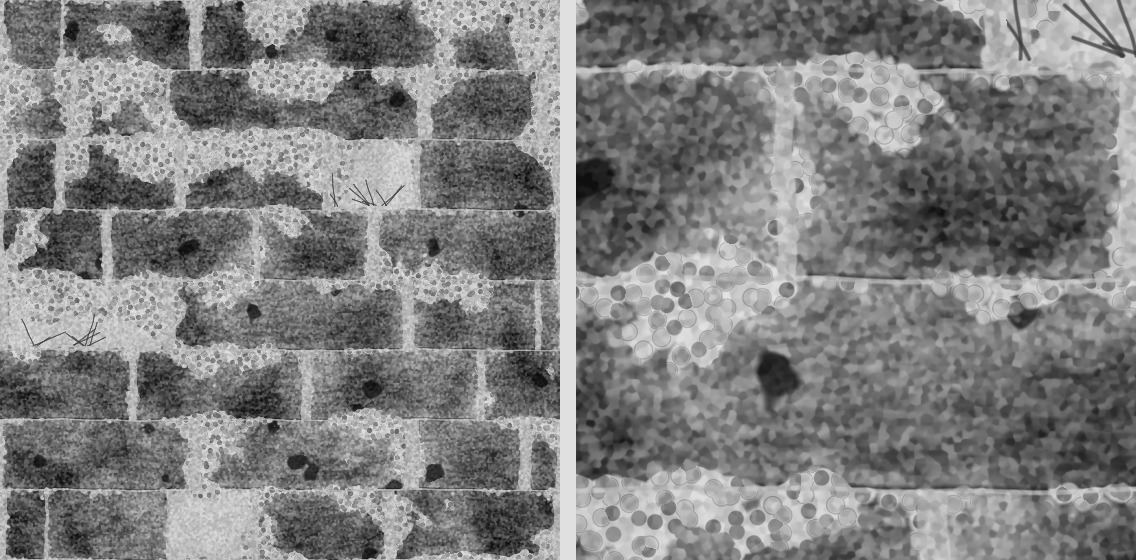
Left, the full canvas; right, a detail of the centre.
This texture map is drawn by a Shadertoy shader. Its source:

```glsl
const float ROWS = 8.0;
const float BRICK_TONE = 0.335;
const float PLASTER_TONE = 0.76;
const float WEAR_REACH = 0.034;    // how far lichen creeps over a brick
const float MORTAR_BASE = 0.002;
const float JOINT_MAX = 0.013;     // widest half width of an upright joint
const float SEAM = 0.0013;
const float FLAKE_CELLS = 88.0;
const float GRAIN_CELLS = 256.0;
const int TWIGS = 10;

// Upright joints of each course, top first; a negative one opens a plastered block.
const vec4 JOINTS[8] = vec4[8](
    vec4(0.111, 0.349, 0.798, -0.938),
    vec4(0.130, 0.300, 0.758, 0.970),
    vec4(0.107, 0.322, -0.589, 0.745),
    vec4(0.191, 0.458, 0.667, 0.667),
    vec4(-0.001, 0.302, 0.729, 0.961),
    vec4(0.238, 0.547, 0.859, 0.859),
    vec4(0.349, 0.736, 0.938, 0.938),
    vec4(0.083, -0.300, 0.456, 0.697));

vec3 hash3(vec2 p) {
    vec3 q = fract(p.xyx * vec3(0.1031, 0.1030, 0.0973));
    q += dot(q, q.yxz + 33.33);
    return fract((q.xxy + q.yzz) * q.zyx);
}

// Tiling cellular noise: nearest distance, nearest cell value, blended cell value.
vec3 cellular(vec2 uv, vec2 cells, float seed) {
    vec2 p = uv * cells, base = floor(p);
    float nearest = 9.0, id = 0.0, sum = 0.0, weight = 0.0;
    for (int y = -1; y <= 1; y++)
    for (int x = -1; x <= 1; x++) {
        vec2 cell = base + vec2(x, y);
        vec3 h = hash3(mod(cell, cells) + seed);
        vec2 delta = cell + h.xy - p;
        float d2 = dot(delta, delta), w = exp(-6.0 * d2);
        if (d2 < nearest) { nearest = d2; id = h.z; }
        sum += h.z * w;
        weight += w;
    }
    return vec3(sqrt(nearest), id, sum / weight);
}

float layered(vec2 uv, float cells, int octaves, float seed) {
    float sum = 0.0, total = 0.0, amp = 1.0;
    for (int i = 0; i < octaves; i++) {
        sum += amp * cellular(uv, vec2(cells), seed + 17.0 * float(i)).z;
        total += amp;
        amp *= 0.55;
        cells *= 2.0;
    }
    return sum / total;
}

float smoothMin(float a, float b, float k) {
    float h = max(k - abs(a - b), 0.0) / k;
    return min(a, b) - 0.25 * k * h * h;
}

float segment(vec2 p, vec2 a, vec2 b) {
    vec2 ab = b - a;
    return length(p - a - ab * clamp(dot(p - a, ab) / dot(ab, ab), 0.0, 1.0));
}

float jointWidth(float joint, float row) {
    float h = hash3(vec2(floor(fract(joint) * 1000.0 + 0.5), row * 7.0 + 3.0)).x;
    return mix(0.0005, JOINT_MAX, h);
}

void mainImage(out vec4 fragColor, in vec2 fragCoord) {
    vec2 uv = fract(fragCoord / iResolution.y);
    vec2 turn = uv * 6.2831853;
    vec2 wall = vec2(uv.x + 0.0012 * sin(turn.y * 9.0) + 0.0006 * sin(turn.y * 23.0),
                     1.0 - uv.y + 0.0012 * sin(turn.x * 3.0) + 0.0006 * sin(turn.x * 11.0));

    // Course and the joints on either side
    float row = mod(floor(wall.y * ROWS), ROWS);
    vec4 joints = JOINTS[int(row)];
    bool edgeJoint = mod(row, 4.0) != 1.0;
    float left = -2.0, right = 2.0, plastered = 0.0;
    for (int i = 0; i < (edgeJoint ? 5 : 4); i++)
    for (int wrap = -1; wrap <= 1; wrap++) {
        float signedJoint = i < 4 ? joints[min(i, 3)] : 0.0;
        float joint = abs(signedJoint) + float(wrap);
        if (joint > wall.x) right = min(right, joint);
        else if (joint > left) { left = joint; plastered = step(signedJoint, -0.0005); }
    }
    float top = fract(wall.y * ROWS) / ROWS;
    float bottom = 1.0 / ROWS - top;
    float side = min(wall.x - left - jointWidth(left, row), right - wall.x - jointWidth(right, row));

    // Lichen and crumbling mortar, heaviest along the upper edges
    vec3 flake = cellular(uv, vec2(FLAKE_CELLS), 5.0);
    float wear = smoothstep(0.45, 0.75, layered(uv, 7.0, 3, 11.0));
    float ragged = layered(uv, 36.0, 2, 41.0) - 0.5;
    float inset = smoothMin(smoothMin(top * 0.5, bottom * 1.7, 0.008), side * 0.9, 0.014);
    float cover = MORTAR_BASE + WEAR_REACH * wear + ragged * mix(0.012, 0.04, wear)
                + (0.4 - flake.x) * 0.012 - inset;
    float mortar = smoothstep(-0.0025, 0.0025, cover);
    float seam = smoothstep(SEAM * 1.7, SEAM * 0.5, min(min(top, bottom), side));

    // Brick face: mottling, level streaks, grain and soot
    float grain = cellular(uv, vec2(GRAIN_CELLS), 73.0).z - 0.5;
    float mottle = layered(uv, 12.0, 4, 97.0) - 0.5;
    float streak = cellular(uv, vec2(40.0, 170.0), 131.0).z - 0.5;
    float brickShade = hash3(vec2(floor(fract(left) * 1000.0 + 0.5), row + 50.0)).y - 0.5;
    float brick = BRICK_TONE + 0.11 * brickShade + 0.5 * mottle + 0.14 * streak + 0.28 * grain;
    brick += 0.09 * smoothstep(-0.035, 0.0, cover);
    brick *= 1.0 - 0.5 * smoothstep(0.005, 0.001, bottom);
    vec3 soot = cellular(uv, vec2(15.0), 151.0);
    brick *= 1.0 - 0.65 * step(0.84, soot.y) * smoothstep(0.23, 0.14, soot.x + ragged * 0.4);

    // Plaster and scaly flakes with pale rims
    float plaster = PLASTER_TONE + 0.16 * grain + 0.12 * mottle;
    float scale = smoothstep(0.46, 0.36, flake.x);
    float lichen = mix(plaster + 0.02, mix(0.46, 0.77, flake.y) + 0.18 * grain, scale);
    lichen -= 0.16 * smoothstep(0.07, 0.0, abs(flake.x - 0.47)) * step(0.4, flake.y);

    float tone = mix(mix(brick, plaster, plastered), lichen, mortar);
    tone = mix(tone, 0.73 + 0.2 * grain, 0.8 * seam);

    // Dry twigs at the foot of the larger plastered blocks
    if (plastered > 0.5 && (row == 2.0 || row == 4.0)) {
        float centre = mix(left, right, 0.38);
        for (int i = 0; i < TWIGS; i++) {
            vec3 h = hash3(vec2(float(i) * 3.0, row + 80.0));
            vec2 root = vec2(centre + (h.x - 0.5) * 0.11, 0.008);
            float lean = (h.y - 0.5) * 2.7;
            vec2 tip = root + (0.025 + 0.035 * h.z) * vec2(sin(lean), cos(lean));
            float twig = smoothstep(0.0018, 0.0004, segment(vec2(wall.x, bottom), root, tip));
            tone = mix(tone, 0.22, 0.75 * twig);
        }
    }
    fragColor = vec4(vec3(clamp(tone, 0.06, 0.92)), 1.0);
}
```
